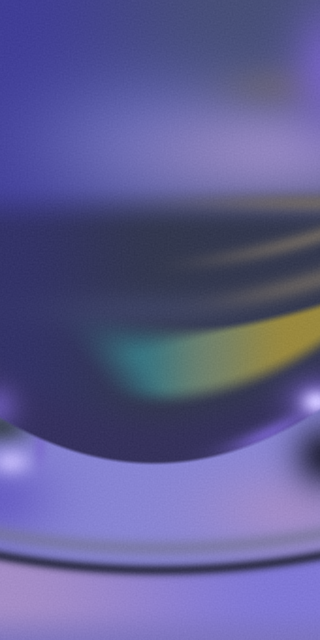
Write a Shadertoy shader that draws this background.

```glsl
const vec3 INDIGO = vec3(0.25, 0.24, 0.59);
const vec3 SLATE = vec3(0.28, 0.31, 0.47);
const vec3 BLUE = vec3(0.38, 0.41, 0.75);
const vec3 LILAC = vec3(0.58, 0.53, 0.76);
const vec3 VIOLET = vec3(0.47, 0.39, 0.80);
const vec3 NIGHT = vec3(0.20, 0.20, 0.41);
const vec3 CHARCOAL = vec3(0.20, 0.22, 0.31);
const vec3 BRONZE = vec3(0.44, 0.41, 0.38);
const vec3 TEAL = vec3(0.22, 0.47, 0.52);
const vec3 SAGE = vec3(0.45, 0.52, 0.43);
const vec3 GOLD = vec3(0.62, 0.55, 0.24);
const vec3 LAVENDER = vec3(0.53, 0.52, 0.83);
const vec3 ROSE = vec3(0.64, 0.55, 0.78);
const vec3 SHINE = vec3(0.80, 0.76, 1.0);
const vec3 SHADOW = vec3(0.15, 0.15, 0.25);
const float RIM_LOW = 0.276;
const float RIM_CURVE = 0.31;
const float LIP_LOW = 0.109;
const float LIP_CURVE = 0.09;
const float STREAK_BEND = 0.05;
const float GRAIN_SCALE = 170.0;
const float GRAIN_AMOUNT = 0.03;

vec2 gradientAt(vec2 cell) {
    vec2 k = vec2(dot(cell, vec2(127.1, 311.7)), dot(cell, vec2(269.5, 183.3)));
    return fract(sin(k) * 43758.5) * 2.0 - 1.0;
}

float gradientNoise(vec2 p) {
    vec2 i = floor(p), f = fract(p);
    vec2 u = f * f * (3.0 - 2.0 * f);
    vec2 e = vec2(0.0, 1.0);
    float low = mix(dot(gradientAt(i), f), dot(gradientAt(i + e.yx), f - e.yx), u.x);
    float high = mix(dot(gradientAt(i + e), f - e), dot(gradientAt(i + e.yy), f - e.yy), u.x);
    return mix(low, high, u.y);
}

// Soft falloff around a line
float band(float d, float width) {
    return exp(-d * d / (width * width));
}

// Soft elliptical glow
float glow(vec2 p, vec2 center, vec2 radius) {
    vec2 q = (p - center) / radius;
    return exp(-dot(q, q));
}

// Falling step: one below a, zero above b
float below(float a, float b, float v) {
    return 1.0 - smoothstep(a, b, v);
}

vec3 sphereColor(vec2 p, float height) {
    // Upper sheen
    vec3 c = mix(INDIGO, SLATE, smoothstep(0.0, 0.75, p.x));
    c = mix(c, BLUE, 0.7 * glow(p, vec2(0.45, 0.78), vec2(0.36, 0.11)));
    c = mix(c, LILAC, 0.95 * glow(p, vec2(0.86, 0.762), vec2(0.48, 0.085)));
    c = mix(c, BRONZE, 0.45 * glow(p, vec2(0.88, 0.865), vec2(0.17, 0.035)));
    c = mix(c, VIOLET, 0.85 * glow(p, vec2(1.03, 0.89), vec2(0.12, 0.10)));

    // Dark middle with slanted streaks
    vec3 dark = mix(NIGHT, CHARCOAL, smoothstep(0.0, 0.55, p.x));
    c = mix(c, dark, below(0.635, 0.715, p.y));
    c = mix(c, BRONZE, 0.8 * glow(p, vec2(1.0, 0.683), vec2(0.32, 0.014)));
    float s = max(p.x - 0.35, 0.0) / 0.65;
    float v = p.y - STREAK_BEND * s * s;
    float right = smoothstep(0.45, 1.0, p.x);
    c = mix(c, BRONZE, right * (0.85 * band(v - 0.582, 0.014) + 0.75 * band(v - 0.514, 0.018)));
    c = mix(c, SLATE, 0.45 * glow(p, vec2(0.45, 0.515), vec2(0.3, 0.03)));

    // Teal to gold reflection
    vec3 ramp = mix(TEAL, SAGE, smoothstep(0.42, 0.68, p.x));
    ramp = mix(ramp, GOLD, smoothstep(0.62, 0.92, p.x));
    float soft = mix(0.05, 0.008, smoothstep(0.2, 0.75, p.x));
    float mask = below(0.472 - soft, 0.472 + soft, v) * smoothstep(0.082, 0.122, height);
    mask *= smoothstep(0.0, 0.22, p.x - 0.18 - (0.48 - p.y) * 1.5);
    c = mix(c, ramp, mask * 0.96);

    // Lower rim
    c = mix(c, vec3(0.21, 0.19, 0.37), below(0.03, 0.11, height) * 0.8);
    c = mix(c, VIOLET, 0.65 * glow(p, vec2(-0.01, 0.365), vec2(0.07, 0.035)));
    c = mix(c, VIOLET, 0.85 * glow(vec2(p.x, height), vec2(0.84, 0.006), vec2(0.13, 0.016)));
    c = mix(c, VIOLET, 0.8 * glow(p, vec2(1.0, 0.374), vec2(0.10, 0.036)));
    return mix(c, SHINE, glow(p, vec2(0.99, 0.372), vec2(0.045, 0.018)));
}

vec3 pedestalColor(vec2 p, float lip) {
    // Side wall
    vec3 wall = mix(LAVENDER, ROSE, 0.9 * glow(p, vec2(0.92, 0.20), vec2(0.28, 0.07)));
    wall = mix(wall, vec3(0.39, 0.35, 0.76), 0.85 * glow(p, vec2(-0.02, 0.22), vec2(0.19, 0.07)));
    wall = mix(wall, vec3(0.46, 0.46, 0.59), 0.65 * band(lip - 0.034, 0.014));
    wall = mix(wall, vec3(0.25, 0.28, 0.36), glow(p, vec2(0.0, 0.333), vec2(0.10, 0.027)));
    wall = mix(wall, SHINE, 0.75 * glow(p, vec2(0.035, 0.278), vec2(0.06, 0.021)));
    wall = mix(wall, VIOLET, 0.6 * glow(p, vec2(0.125, 0.30), vec2(0.02, 0.03)));
    wall = mix(wall, SHADOW, glow(p, vec2(1.02, 0.288), vec2(0.10, 0.05)));

    // Base and its dark lip
    vec3 base = mix(ROSE, vec3(0.50, 0.47, 0.84), smoothstep(0.0, 0.9, p.x));
    base = mix(vec3(0.48, 0.45, 0.74), base, smoothstep(-0.02, 0.06, p.y));
    vec3 c = mix(base, wall, smoothstep(-0.004, 0.004, lip));
    return mix(c, vec3(0.19, 0.19, 0.30), 0.95 * band(lip, 0.0095));
}

void mainImage(out vec4 fragColor, in vec2 fragCoord) {
    vec2 p = fragCoord / iResolution.xy;
    float rimX = p.x - 0.48, lipX = p.x - 0.5;
    float height = p.y - RIM_LOW - RIM_CURVE * rimX * rimX;
    float lip = p.y - LIP_LOW - LIP_CURVE * lipX * lipX;
    vec3 c = mix(pedestalColor(p, lip), sphereColor(p, height), smoothstep(-0.004, 0.004, height));

    // Fine grain
    c += GRAIN_AMOUNT * gradientNoise(p * vec2(1.0, 2.0) * GRAIN_SCALE);
    fragColor = vec4(clamp(c, 0.0, 1.0), 1.0);
}
```
